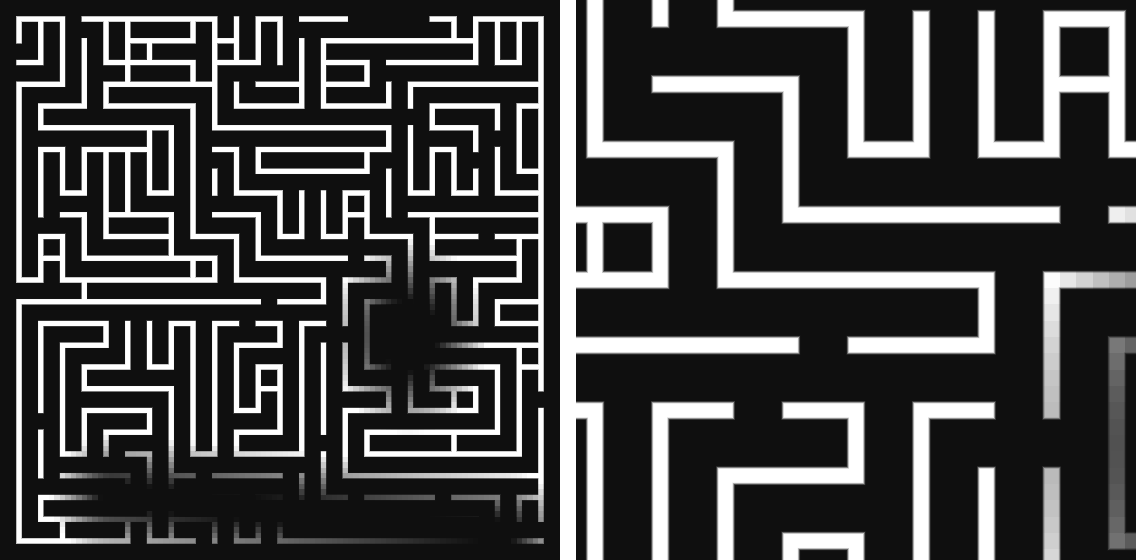
Left, the full canvas; right, a detail of the centre.
A three.js fragment shader for this pattern:

```glsl
// A white maze on near-black, fading to grey in the lower part.
// A random tree over 2x2 blocks of nodes is traced around by one winding path;
// a few edges are then flipped to give dead ends and branches.
varying vec2 vUv;

float hash(vec2 p) {
  vec3 q = fract(p.xyx * vec3(0.1031, 0.1030, 0.0973));
  q += dot(q, q.yzx + 33.33);
  return fract((q.x + q.y) * q.z);
}

// 1 when p lies in the square from 0 to last
float inside(vec2 p, float last) {
  vec2 s = step(vec2(-0.5), p) * step(p, vec2(last + 0.5));
  return s.x * s.y;
}

// 1 when two grid points are the same
float same(vec2 a, vec2 b) {
  vec2 d = abs(a - b);
  return step(d.x + d.y, 0.5);
}

// Tree rule: a block joins the one above, or the next along its row,
// each row running its own way; the top row runs left
vec2 parent(vec2 block) {
  float top = step(11.5, block.y);
  float way = mix(sign(hash(vec2(block.y, 5.0)) - 0.5), -1.0, top);
  float inRow = step(abs(block.x + way - 6.0), 6.5);
  float along = inRow * max(top, step(hash(block + 17.0), 0.52));
  return block + mix(vec2(0.0, 1.0), vec2(way, 0.0), along);
}

float linked(vec2 a, vec2 b) {
  return inside(b, 12.0) * max(same(parent(a), b), same(parent(b), a));
}

// 1 when a line runs from this node to the next one in direction dir
float edge(vec2 node, vec2 dir) {
  vec2 next = node + dir;
  vec2 across = abs(dir.yx);
  vec2 block = floor((node + 0.1) / 2.0);
  vec2 nextBlock = floor((next + 0.1) / 2.0);
  vec2 side = across * (2.0 * (node - 2.0 * block) - 1.0);
  float r = hash(node + next + 61.0);

  // Within a block the line stays unless a branch leaves on that side;
  // between blocks it follows the branch
  float within = same(block, nextBlock);
  float on = linked(block, mix(nextBlock, block + side, within));
  on = abs(on - within);
  on = abs(on - step(r, 0.05));

  // Top and right border, with some gaps
  on = mix(on, step(0.2, r), step(23.5, dot(node, across)));
  return on * inside(next, 24.0);
}

float segmentDistance(vec2 p, vec2 a, vec2 b) {
  vec2 ab = b - a;
  return length(p - a - ab * clamp(dot(p - a, ab) / dot(ab, ab), 0.0, 1.0));
}

// Brightness of the lines, dark around two hollows
float brightness(vec2 p) {
  float low = segmentDistance(p, vec2(0.2, 0.115), vec2(0.9, 0.05));
  float right = length((p - vec2(0.73, 0.4)) * vec2(1.0, 0.8));
  return clamp(min((low - 0.02) / 0.09, (right - 0.05) / 0.09), 0.0, 1.0);
}

void main() {
  // Lines are 1 unit wide and 4 apart, with a margin of 3
  vec2 g = vUv * 103.0;
  vec2 q = (g - 3.5) / 4.0;
  vec2 node = clamp(floor(q + 0.5), 0.0, 24.0);
  vec2 f = (q - node) * 4.0;

  // Square-ended arms from the nearest node
  float d = 9.0;
  vec2 dir = vec2(1.0, 0.0);
  for (int i = 0; i < 4; i++) {
    float arm = max(abs(dot(f, vec2(-dir.y, dir.x))), -dot(f, dir));
    d = min(d, mix(9.0, arm, edge(node, dir)));
    dir = vec2(-dir.y, dir.x);
  }

  float line = 1.0 - smoothstep(0.39, 0.61, d);
  float shade = brightness((floor(g) + 0.5) / 103.0);
  gl_FragColor = vec4(vec3(mix(0.06, 1.0, line * shade)), 1.0);
}
```
